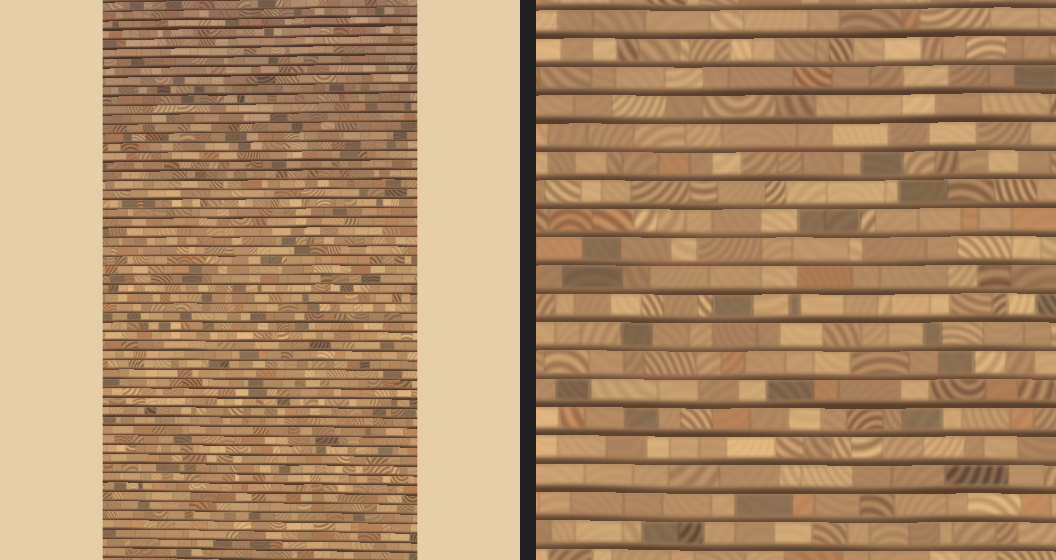
Left, the full canvas; right, a detail of the centre.
Reproduce this texture procedurally as a Shadertoy shader.

```glsl
const float ROWS = 59.0;
const vec2 PANEL = vec2(0.1975, 0.8025);
const vec3 MARGIN = vec3(0.90, 0.81, 0.65);
const vec3 PALE = vec3(0.84, 0.71, 0.53);
const vec3 TAN = vec3(0.77, 0.63, 0.47);
const vec3 BROWN = vec3(0.64, 0.50, 0.38);
const vec3 RUST = vec3(0.68, 0.45, 0.31);
const vec3 GREY = vec3(0.41, 0.37, 0.31);
const vec3 VENEER = vec3(0.57, 0.44, 0.33);
const vec3 SHADOW = vec3(0.33, 0.24, 0.17);

float hash(vec2 p) {
    vec3 q = fract(vec3(p.xyx) * 0.1031);
    q += dot(q, q.yzx + 33.33);
    return fract((q.x + q.y) * q.z);
}

// Soft mask that rises from 0 to 1 around the edge
float rise(float edge, float x, float blur) {
    return smoothstep(edge - blur, edge + blur, x);
}

// Smooth unevenness from layered sines, about -1 to 1
float waver(float x, float seed) {
    return 0.6 * sin(x * 0.37 + seed * 6.3) + 0.4 * sin(x * 0.91 + seed * 17.0);
}

// Jittered position of a joint between two blocks
float joint(float index, float row) {
    return index + 0.75 * (hash(vec2(index, row + 7.0)) - 0.5);
}

// Wood colour of one block
vec3 blockTone(vec2 id) {
    float kind = hash(id + 31.0);
    vec3 tone = mix(BROWN, TAN, hash(id + 11.0));
    tone = mix(tone, PALE, 0.7 * step(kind, 0.17));
    tone = mix(tone, RUST, 0.5 * step(0.84, kind));
    return mix(tone, GREY, 0.65 * step(0.93, kind));
}

// Curved growth rings cut across the block end
float growthRings(vec2 p, vec2 id, float pixel) {
    float side = hash(id + 53.0) < 0.5 ? -1.0 : 1.0;
    vec2 pith = vec2(4.0 * hash(id + 61.0) - 2.0, side * (0.8 + 1.8 * hash(id + 67.0)));
    float pitch = mix(2.0, 4.0, hash(id + 71.0));
    float ring = 0.5 + 0.5 * sin(6.2832 * pitch * length((p - pith) * vec2(1.0, 0.8)));
    float fade = 1.0 - smoothstep(0.3, 0.7, pitch * pixel);
    return ring * fade;
}

// Row of edge-glued blocks
vec3 blockRow(vec2 p, float row, float pixel) {
    float width = mix(0.95, 1.7, hash(vec2(row, 3.0)));
    float u = p.x / width + 40.0 + 9.0 * hash(vec2(row, 5.0));
    float index = floor(u);
    if (u < joint(index, row)) index -= 1.0;
    else if (u >= joint(index + 1.0, row)) index += 1.0;
    float left = joint(index, row), right = joint(index + 1.0, row);
    vec2 id = vec2(index, row);
    vec3 wood = blockTone(id);

    vec2 local = vec2((u - 0.5 * (left + right)) * width, p.y - 0.5);
    float strength = mix(0.03, 0.36, pow(hash(id + 83.0), 4.0));
    wood *= 1.0 - strength * growthRings(local, id, pixel) * vec3(0.85, 1.0, 1.05);

    // Blend half of the neighbour's tone in at the joint
    float toLeft = (u - left) * width, toRight = (right - u) * width;
    float soft = max(pixel, 0.11);
    float nearest = toLeft < toRight ? -1.0 : 1.0;
    float seam = min(toLeft, toRight);
    vec3 neighbour = blockTone(id + vec2(nearest, 0.0));
    wood = mix(wood, neighbour, 0.5 * (1.0 - smoothstep(0.0, soft, seam)));
    return wood * (1.0 - 0.1 * (1.0 - smoothstep(0.0, soft, seam)));
}

// One board: core, veneers and the shadowed gap beneath
vec3 board(vec2 p, float row, float pixel) {
    float blur = max(0.8 * pixel, 0.12);
    float wear = waver(p.x, hash(vec2(row, 13.0)));
    float deep = step(0.93, hash(vec2(row, 17.0)));
    float depth = hash(vec2(row, 19.0));
    float gap = 0.10 + 0.10 * depth + 0.08 * deep + 0.03 * wear;
    vec3 color = blockRow(p, row, pixel);
    color *= mix(0.95, 1.06, hash(vec2(row, 23.0))) + 0.02 * wear;
    color = mix(VENEER, color, rise(gap + 0.11, p.y, blur));
    color = mix(color, VENEER * 1.1, 0.6 * rise(0.95, p.y, blur));
    vec3 dark = mix(VENEER * 0.8, SHADOW, clamp(0.45 + 0.5 * depth + 0.2 * wear + deep, 0.0, 1.0));
    return mix(dark, color, rise(gap, p.y, blur));
}

void mainImage(out vec4 fragColor, in vec2 fragCoord) {
    vec2 uv = fragCoord / iResolution.xy;
    float pixel = ROWS / iResolution.y;

    // Stack with boards fanning slightly toward top and bottom
    vec2 p = (fragCoord - vec2(0.5 * iResolution.x, 0.0)) * pixel;
    p.y += (0.48 - uv.y) * 1.8 * (uv.x - 0.5) + 0.03 * waver(p.x, 0.3);
    float row = floor(p.y);
    vec3 color = board(vec2(p.x, p.y - row), row + 10.0, pixel);

    // Light is warm in the middle, dull and rosy above
    float top = smoothstep(0.5, 1.0, uv.y);
    color *= mix(vec3(1.04, 1.01, 0.95), vec3(0.89, 0.86, 0.89), top);
    color *= 1.0 + 0.02 * waver(uv.y * 24.0, 0.7);

    // Plain margins on both sides
    float blur = 0.8 / iResolution.x;
    float inside = rise(PANEL.x, uv.x, blur) * (1.0 - rise(PANEL.y, uv.x, blur));
    fragColor = vec4(mix(MARGIN, color, inside), 1.0);
}
```
